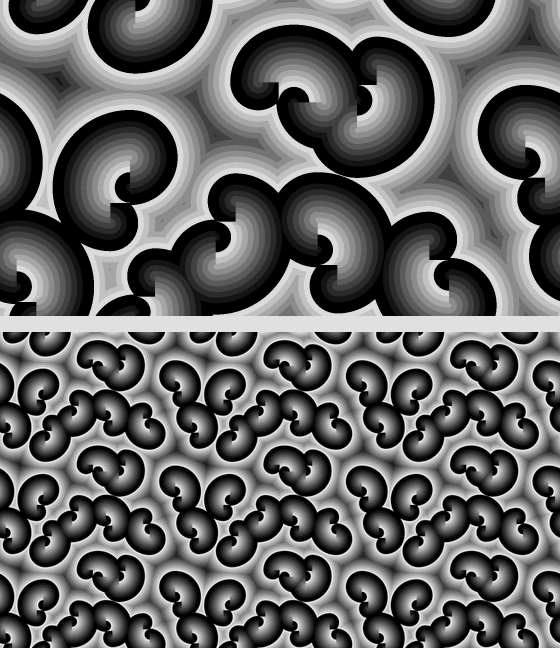
Top, the tile; bottom, the same tile 3 across and 3 down.
Write a Shadertoy shader that draws this pattern.

```glsl
// Scattered curls, each a signed depth field built from four tangent arcs.
// The deepest curl wins at every point; its depth is wrapped into a sawtooth
// and cut into flat gray bands. Curls wrap around the canvas, so it tiles.

const int CURLS = 9;
const float ROW_STEP = 4.0;                // coprime to CURLS: spreads the rows
const vec2 JITTER = vec2(0.104, 0.116);    // in canvas heights
const float PERIOD = 0.197;                // depth of one black-to-white ramp
const float BANDS = 11.0;
const float WHITE = 0.86;
const float CONTRAST = 1.1;
const int SAMPLES = 3;                     // antialiasing grid per axis

// Arc centers of one curl, from the round bulb to the small tail
const vec2 BULB = vec2(0.0);
const vec2 HOOK = vec2(0.0, 0.0949);
const vec2 BACK = vec2(0.0625, 0.1174);
const vec2 TAIL = vec2(0.0625, 0.2083);
const vec2 MIDDLE = vec2(0.046, 0.072);
const float THROAT = 0.1435;               // height where hook and tail meet

// Radii that make neighboring arcs tangent
const float BULB_R = 0.1505;
const float HOOK_R = BULB_R + distance(BULB, HOOK);
const float BACK_R = HOOK_R - distance(HOOK, BACK);
const float TAIL_R = BACK_R - distance(BACK, TAIL);

float disc(vec2 p, vec2 center, float radius) {
    return radius - distance(p, center);
}

// Depth inside one curl, negative outside
float curlDepth(vec2 p) {
    float cut = p.y < THROAT ? BULB.x : TAIL.x;
    if (p.x < cut)
        return max(disc(p, BULB, BULB_R), disc(p, TAIL, TAIL_R));
    vec2 axis = BACK - HOOK;
    vec2 q = p - HOOK;
    bool hookSide = p.x < BACK.x || axis.x * q.y < axis.y * q.x;
    return hookSide ? disc(p, HOOK, HOOK_R) : disc(p, BACK, BACK_R);
}

// Jittered lattice position of a curl on the tile
vec2 curlCenter(float id, vec2 tile) {
    vec2 lattice = vec2((id + 0.5) / float(CURLS), fract(id * ROW_STEP / float(CURLS)));
    float phase = id * id;
    return lattice * tile + JITTER * vec2(sin(2.4 * phase), cos(1.7 * phase));
}

// Mirror some curls and give a few a quarter turn
vec2 orient(vec2 p, int id) {
    if (id % 5 == 4) p = vec2(-p.y, p.x);
    if (id % 3 == 1) p.x = -p.x;
    if (id % 4 < 2) p.y = -p.y;
    return p;
}

float fieldDepth(vec2 p, vec2 tile) {
    float depth = -0.999 * PERIOD;
    for (int i = 0; i < CURLS; i++) {
        vec2 d = p - curlCenter(float(i), tile);
        d -= tile * floor(d / tile + 0.5);   // nearest wrapped copy
        depth = max(depth, curlDepth(orient(d, i) + MIDDLE));
    }
    return depth;
}

// Sawtooth of flat bands; the first two are black
float bandGray(float depth) {
    float band = floor(fract(depth / PERIOD) * BANDS);
    float level = max(band - 1.0, 0.0) / (BANDS - 2.0);
    return WHITE * pow(level, CONTRAST);
}

void mainImage(out vec4 fragColor, in vec2 fragCoord) {
    vec2 tile = vec2(iResolution.x / iResolution.y, 1.0);
    float gray = 0.0;
    for (int y = 0; y < SAMPLES; y++)
        for (int x = 0; x < SAMPLES; x++) {
            vec2 offset = (vec2(x, y) + 0.5) / float(SAMPLES) - 0.5;
            vec2 p = (fragCoord + offset) / iResolution.y;
            gray += bandGray(fieldDepth(p, tile));
        }
    fragColor = vec4(vec3(gray / float(SAMPLES * SAMPLES)), 1.0);
}
```
